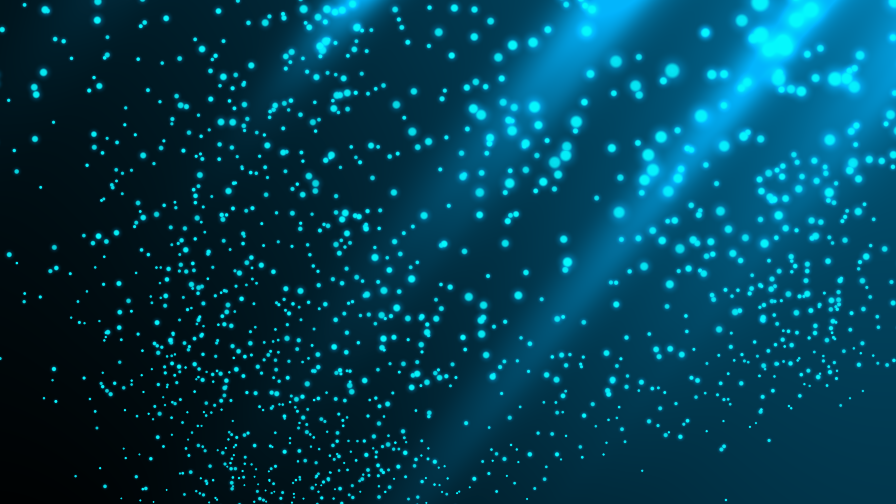
A Shadertoy shader for this background:

```glsl
#define RAY_SLANT 0.8
#define LAYERS 5
#define DOTS_PER_CELL 2
#define FINEST_CELL 0.0175
#define CELL_GROWTH 1.5
#define BASE_DENSITY 0.27
#define CLUMP_DENSITY 0.5
#define GLOW_REACH 2.7
#define GLOW_STRENGTH 0.58
#define WATER_TINT vec3(0.01, 0.71, 1.0)
#define DOT_COLOR vec3(0.02, 0.97, 0.99)

vec3 hash32(vec2 p) {
    vec3 q = fract(vec3(p.xyx) * vec3(0.1031, 0.1030, 0.0973));
    q += dot(q, q.yxz + 33.33);
    return fract((q.xxy + q.yzz) * q.zyx);
}

float valueNoise(vec2 p) {
    vec2 cell = floor(p);
    vec2 f = fract(p);
    f = f * f * (3.0 - 2.0 * f);
    float low = mix(hash32(cell).x, hash32(cell + vec2(1, 0)).x, f.x);
    float high = mix(hash32(cell + vec2(0, 1)).x, hash32(cell + vec2(1, 1)).x, f.x);
    return mix(low, high, f.y);
}

float bell(float x, float width) {
    x /= width;
    return exp(-x * x);
}

// Position across the slanted beams
float acrossRays(vec2 p) {
    return p.x + RAY_SLANT * (1.0 - p.y);
}

// Each beam: position, width, strength, fade with depth
float lightRays(vec2 p) {
    const vec4 beams[6] = vec4[6](
        vec4(0.19, 0.10, 0.08, 5.0), vec4(0.71, 0.06, 0.68, 10.0),
        vec4(1.22, 0.085, 0.70, 3.7), vec4(1.615, 0.05, 0.62, 2.0),
        vec4(1.62, 0.14, 0.20, 2.2), vec4(1.89, 0.09, 0.55, 3.2));
    float depth = 1.0 - p.y;
    float s = acrossRays(p);
    float light = 0.0;
    for (int i = 0; i < 6; i++) {
        vec4 b = beams[i];
        light += b.z * bell(s - b.x, b.y * (1.0 + 0.5 * depth)) * exp(-b.w * depth);
    }
    return light * mix(0.9, 1.08, valueNoise(vec2(s * 22.0, 3.0)));
}

// Ambient light, darkest at the lower left
float ambient(vec2 p) {
    float side = 0.27 * smoothstep(0.0, 1.8, p.x + 0.2 * p.y);
    float corner = 0.20 * exp(-2.5 * distance(p, vec2(1.75, 1.0)));
    return 0.01 + 0.09 * p.y + side + corner;
}

// Typical dot radius, largest below the main beam
float dotRadius(vec2 p) {
    float h = clamp(p.y, 0.0, 1.1);
    float beam = bell(acrossRays(p) - 1.6, 0.5);
    return (1.1 + 1.8 * pow(h, 1.4) + 3.3 * beam * h) / 432.0;
}

// Crowded zones: center and spread
float clumping(vec2 p) {
    const vec3 zones[14] = vec3[14](
        vec3(0.46, 0.71, 0.13), vec3(1.01, 0.70, 0.12), vec3(1.55, 0.90, 0.17),
        vec3(1.51, 0.67, 0.10), vec3(1.70, 0.64, 0.11), vec3(1.57, 0.33, 0.15),
        vec3(1.67, 0.50, 0.09), vec3(0.48, 0.45, 0.11), vec3(0.69, 0.56, 0.10),
        vec3(0.34, 0.25, 0.15), vec3(0.62, 0.10, 0.17), vec3(0.79, 0.33, 0.10),
        vec3(0.66, 0.92, 0.11), vec3(1.36, 0.57, 0.11));
    float crowd = 0.0;
    for (int i = 0; i < 14; i++) {
        crowd += bell(distance(p, zones[i].xy), zones[i].z);
    }
    return min(crowd, 1.0);
}

// Chance of a dot, falling off toward the lower corners
float dotChance(vec2 p) {
    float floorLine = 0.02 + 0.27 * max(p.x - 1.11, 0.0);
    float right = smoothstep(floorLine - 0.04, floorLine + 0.13, p.y + 0.1 * step(p.x, 1.0));
    float left = smoothstep(0.1, 0.42, p.x + 0.5 * p.y * p.y);
    float drift = mix(0.5, 1.3, valueNoise(p * 9.0 + 4.0));
    return right * mix(0.08, 1.0, left) * drift * (BASE_DENSITY + CLUMP_DENSITY * clumping(p));
}

// Scattered dots: x is the core, y is the halo
vec2 scatteredDots(vec2 p) {
    float pixel = 1.0 / iResolution.y;
    float core = 0.0;
    float halo = 0.0;
    float size = FINEST_CELL;
    for (int k = 0; k < LAYERS; k++) {
        vec2 home = floor(p / size);
        for (int n = 0; n < 9 * DOTS_PER_CELL; n++) {
            vec2 cell = home + vec2(n % 3 - 1, (n / 3) % 3 - 1);
            vec2 seed = cell + 57.0 * float(k + 1) + 331.0 * float(n / 9);
            vec3 rnd = hash32(seed);
            vec2 center = (cell + rnd.xy) * size;
            float radius = dotRadius(center);
            // Each layer serves the places whose dots suit its cell size
            float spacing = 8.0 / 432.0 * pow(radius * 432.0, 0.65);
            float fit = 1.0 - abs(log(size / spacing) / log(CELL_GROWTH));
            if (rnd.z > fit || rnd.z > fit * dotChance(center)) continue;
            vec2 vary = hash32(seed + 211.0).xy;
            radius *= mix(0.55, 1.35, vary.x * vary.x);
            float d = distance(p, center);
            float bright = mix(0.75, 1.0, vary.y);
            core = max(core, bright * (1.0 - smoothstep(0.6 * radius, 1.1 * radius + 0.5 * pixel, d)));
            float fall = max(0.0, 1.0 - d / (GLOW_REACH * radius));
            halo += bright * fall * fall;
        }
        size *= CELL_GROWTH;
    }
    return vec2(core, halo);
}

void mainImage(out vec4 fragColor, in vec2 fragCoord) {
    vec2 p = fragCoord / iResolution.xy * vec2(16.0 / 9.0, 1.0);
    vec2 dots = scatteredDots(p);
    float light = ambient(p) + lightRays(p);
    vec3 color = WATER_TINT * (min(light, 1.0) + GLOW_STRENGTH * min(dots.y, 1.0));
    color = mix(min(color, DOT_COLOR), DOT_COLOR, dots.x);
    fragColor = vec4(color, 1.0);
}
```
